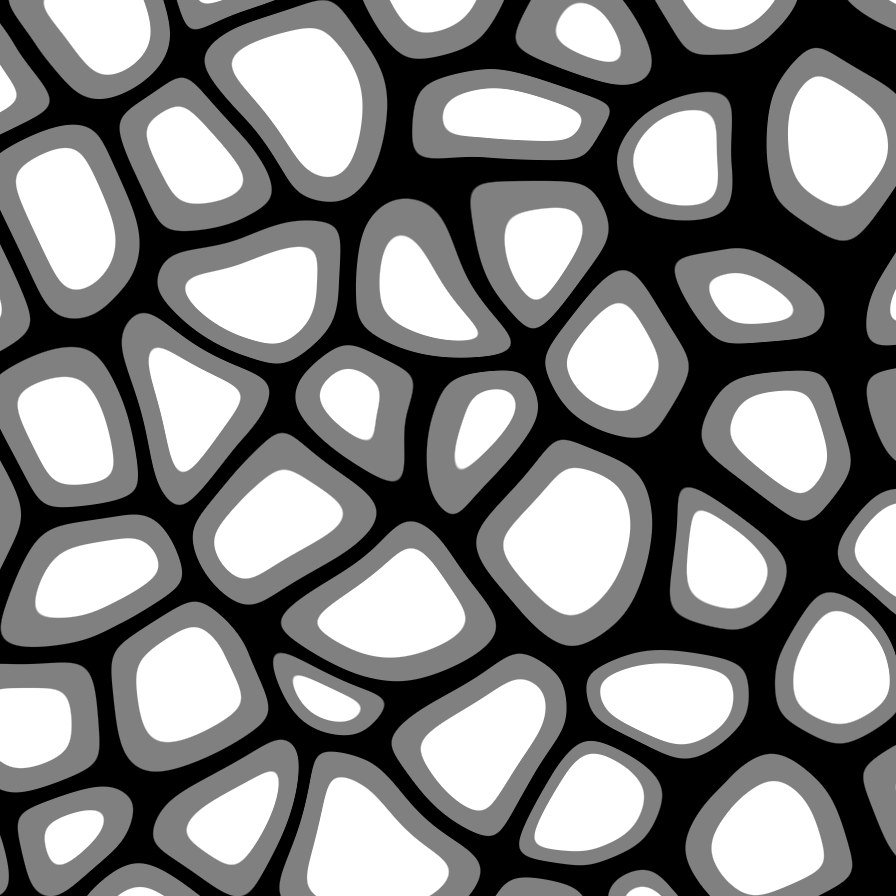
Write a Shadertoy shader that draws this pattern.

```glsl
// Packed rounded grains: white cores inside grey rims on a black ground.
// A weighted Voronoi diagram of jittered sites is shrunk, and a smooth
// minimum of the distances to its borders rounds off every corner.

const float ROWS = 5.9;                     // grains per canvas height
const vec2 LATTICE = vec2(1.08, 0.926);     // spacing of sites, wider than tall
const float JITTER = 0.68;
const float SHARPNESS = 14.0;               // higher gives tighter corners
const float RIM = 0.146;                    // rim width in grain units
const float WARP = 0.30;

const vec3 GROUND_COLOR = vec3(0.0);
const vec3 RIM_COLOR = vec3(0.5);
const vec3 CORE_COLOR = vec3(1.0);

struct Grain {
    vec2 site;
    float weight;   // pushes the borders outwards
    float scale;    // thins rim and gap of small grains
    float gap;      // black margin inside the border
};

vec3 hash3(vec2 p) {
    vec3 q = fract(vec3(p.xyx) * vec3(0.1031, 0.1030, 0.0973));
    q += dot(q, q.yxz + 33.33);
    return fract((q.xxy + q.yzz) * q.zyx);
}

// Smooth two-channel value noise in 0..1
vec2 noise2(vec2 p) {
    vec2 i = floor(p), f = fract(p);
    f = f * f * (3.0 - 2.0 * f);
    vec2 low = mix(hash3(i).xy, hash3(i + vec2(1, 0)).xy, f.x);
    vec2 high = mix(hash3(i + vec2(0, 1)).xy, hash3(i + vec2(1, 1)).xy, f.x);
    return mix(low, high, f.y);
}

// Grains to the right are looser and more often small
Grain makeGrain(vec2 cell) {
    vec3 place = hash3(cell + 41.0);
    vec3 trait = hash3(cell + 97.0);
    float stagger = 0.5 * mod(cell.y, 2.0);
    vec2 site = cell + 0.5 + JITTER * (place.xy - 0.5);
    site = (site + vec2(stagger, 0.0)) * LATTICE;

    float loose = smoothstep(0.4, 0.9, site.x / ROWS);
    float small = step(trait.x, 0.05 + 0.18 * loose);
    float scale = mix(1.0, 0.6, small);
    float weight = mix(0.16 * (trait.y - 0.5), -0.22, small);
    float gap = scale * (0.05 + 0.11 * loose * trait.z);
    return Grain(site, weight, scale, gap);
}

// Squared distance to the site, less its weight
float power(vec2 p, Grain g) {
    vec2 d = p - g.site;
    return dot(d, d) - g.weight;
}

Grain nearestGrain(vec2 p, vec2 base) {
    Grain best = makeGrain(base);
    float bestPower = power(p, best);
    for (int y = -2; y <= 2; y++)
    for (int x = -3; x <= 2; x++) {
        Grain g = makeGrain(base + vec2(x, y));
        float candidate = power(p, g);
        if (candidate < bestPower) {
            bestPower = candidate;
            best = g;
        }
    }
    return best;
}

// Smooth minimum of the distances from p to the borders of its grain
float borderDistance(vec2 p, vec2 base, Grain own) {
    float ownPower = power(p, own);
    float sum = 0.0;
    for (int y = -2; y <= 2; y++)
    for (int x = -3; x <= 2; x++) {
        Grain g = makeGrain(base + vec2(x, y));
        float apart = distance(g.site, own.site);
        if (apart > 0.001) {
            float border = (power(p, g) - ownPower) / (2.0 * apart);
            sum += exp(-SHARPNESS * border);
        }
    }
    return -log(sum) / SHARPNESS;
}

// Coverage of the region above zero, softened over one pixel
float coverage(float d, float pixel) {
    return clamp(d / pixel + 0.5, 0.0, 1.0);
}

void mainImage(out vec4 fragColor, in vec2 fragCoord) {
    float pixel = ROWS / iResolution.y;
    vec2 p = fragCoord * pixel;
    p += WARP * (noise2(p * 1.25 + 7.0) - 0.5);   // bends straight sides

    vec2 base = floor(p / LATTICE);
    Grain grain = nearestGrain(p, base);
    float depth = borderDistance(p, base, grain) - grain.gap;

    vec3 color = mix(GROUND_COLOR, RIM_COLOR, coverage(depth, pixel));
    color = mix(color, CORE_COLOR, coverage(depth - RIM * grain.scale, pixel));
    fragColor = vec4(color, 1.0);
}
```
